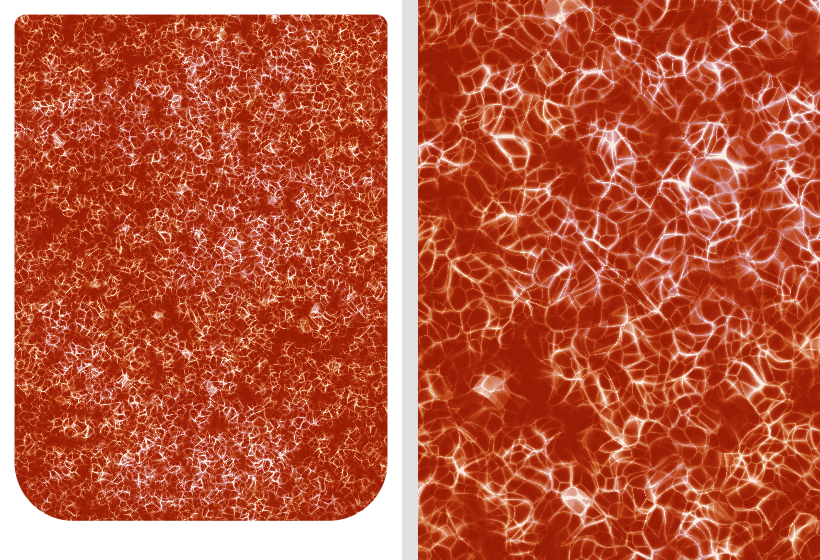
Left, the full canvas; right, a detail of the centre.
Reproduce this texture procedurally as a WebGL 2 fragment shader.

```glsl
#version 300 es
precision highp float;

uniform vec2 u_resolution;
out vec4 fragColor;

vec3 hash3(vec2 p) {
    vec3 q = fract(p.xyx * vec3(0.1031, 0.1030, 0.0973));
    q += dot(q, q.yxz + 33.33);
    return fract((q.xxy + q.yzz) * q.zyx);
}

// Cellular noise: nearest distance, second distance, random value of the cell
vec3 cells(vec2 p) {
    vec2 base = floor(p);
    vec3 result = vec3(8.0, 8.0, 0.0);
    for (int y = -1; y <= 1; y++) {
        for (int x = -1; x <= 1; x++) {
            vec2 cell = base + vec2(x, y);
            vec3 rnd = hash3(cell + 57.0);
            float d = length(cell + rnd.xy - p);
            if (d < result.x) result = vec3(d, result.x, rnd.z);
            else result.y = min(result.y, d);
        }
    }
    return result;
}

// Layered sines for broad, cloudy patches, roughly -1 to 1
float clouds(vec2 p) {
    float sum = 0.0, amp = 0.6;
    for (int i = 0; i < 5; i++) {
        sum += amp * sin(p.x + 1.3 * sin(p.y * 0.8 + float(i))) * cos(p.y + 0.9 * sin(p.x));
        p = mat2(0.8, 0.6, -0.6, 0.8) * p * 1.85 + 3.7;
        amp *= 0.72;
    }
    return sum;
}

// Panel with small upper and large lower corners
float panelDistance(vec2 p) {
    float radius = p.y > 0.0 ? 0.02 : 0.105;
    vec2 q = abs(p) - vec2(0.333, 0.452) + radius;
    return length(max(q, 0.0)) + min(max(q.x, q.y), 0.0) - radius;
}

vec3 ramp(float tone, float pinkness) {
    vec3 mid = mix(vec3(0.82, 0.46, 0.27), vec3(0.78, 0.41, 0.36), pinkness);
    vec3 pale = mix(vec3(0.89, 0.64, 0.52), vec3(0.85, 0.62, 0.64), pinkness);
    vec3 c = mix(vec3(0.60, 0.11, 0.02), vec3(0.65, 0.16, 0.05), smoothstep(0.0, 0.14, tone));
    c = mix(c, vec3(0.75, 0.29, 0.11), smoothstep(0.14, 0.27, tone));
    c = mix(c, mid, smoothstep(0.27, 0.42, tone));
    c = mix(c, pale, smoothstep(0.42, 0.62, tone));
    return mix(c, vec3(0.98, 0.92, 0.88), smoothstep(0.64, 0.95, tone));
}

void main() {
    vec2 p = (gl_FragCoord.xy - 0.5 * u_resolution) / u_resolution.y;
    float panel = panelDistance(p - vec2(0.0, 0.022));

    // Crooked vein paths
    vec2 w = p + 0.003 * sin(p.yx * 93.0 + 2.0 * sin(p * 41.0))
               + 0.0015 * sin(p.yx * 211.0 + 3.0 * sin(p * 67.0));
    float patches = clouds(p * 8.0 + 2.0);

    // Coarse and fine nets of veins, broken up in strength
    vec3 coarse = cells(w * 72.0);
    vec3 fine = cells(w * 121.0 + 19.0);
    float breakup = 1.5 - 1.6 * cells(w * 38.0 + 7.0).x;
    float veins = 0.66 * exp(-7.0 * (coarse.y - coarse.x)) * mix(0.45, 1.4, coarse.z)
                + 0.40 * exp(-6.0 * (fine.y - fine.x)) * mix(0.4, 1.4, fine.z);
    float tone = veins * breakup * (1.0 + 0.3 * patches) + 0.06 * patches;

    // Grain and darker rim
    tone += 0.12 * (cells(p * 190.0 + 31.0).z - 0.5);
    tone *= mix(0.78, 1.0, smoothstep(0.0, 0.08, -panel));

    float pinkness = smoothstep(-0.5, 0.6, clouds(p * 11.0 + 9.0) + 0.5 * patches);
    vec3 color = ramp(tone, pinkness);

    float edge = 0.7 / u_resolution.y;
    fragColor = vec4(mix(color, vec3(1.0), smoothstep(-edge, edge, panel)), 1.0);
}
```
